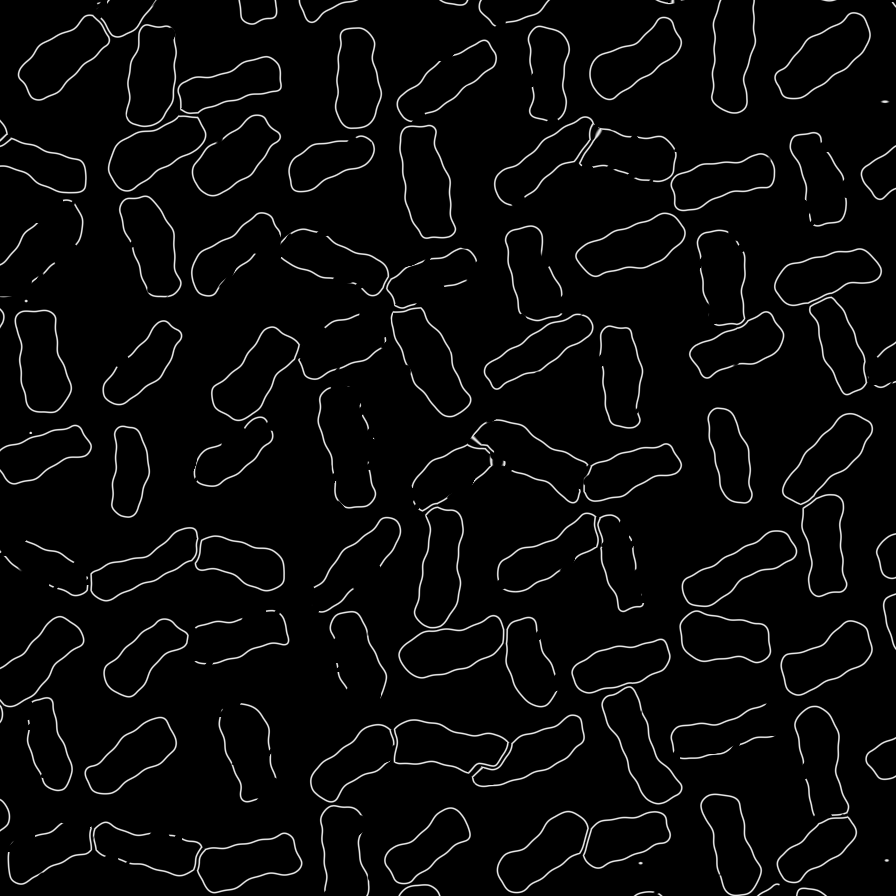
Write a three.js fragment shader that draws this pattern.

```glsl
// Thin, partly broken white outlines of scattered wobbly rods on black.
varying vec2 vUv;

#define GRID 9.2        // rods across the canvas
#define JITTER 0.36     // scatter of the centres, in cells
#define LINE 0.0017     // soft half width of the outline
#define INK 0.92        // brightness of the outline
#define WOBBLE 0.0016   // unevenness of the contour
#define BEND 4.5        // largest curvature of a rod
#define GAP 0.002       // half the space kept between crowded rods
#define WEAR 0.47       // how much of the weakest outlines is missing
#define SPECKS 0.05     // share of cells that hold a stray speck
#define TAU 6.28318

vec4 hash4(vec2 p) {
  vec4 q = fract(p.xyxy * vec4(0.1031, 0.1030, 0.0973, 0.1099));
  q += dot(q, q.wzxy + 33.33);
  return fract((q.xxyz + q.yzzw) * q.zywx);
}

// Rising rods on one half of a checkerboard, mostly steep or falling on the other.
float rodAngle(vec2 id, float kind, float r) {
  if (mod(id.x + id.y, 2.0) < 0.5) return mix(0.22, 0.85, r);
  if (kind < 0.55) return mix(-1.75, -1.1, r);
  if (kind < 0.88) return mix(-0.5, 0.02, r);
  return mix(0.4, 1.05, r);
}

float roundedBox(vec2 p, vec2 halfSize, float radius) {
  vec2 q = abs(p) - halfSize + radius;
  return length(max(q, 0.0)) + min(max(q.x, q.y), 0.0) - radius;
}

// Signed distance to the bent, wobbly rod of one cell.
float rodDistance(vec2 p, vec2 id) {
  vec4 a = hash4(id + 7.0);
  vec4 b = hash4(id + 51.0);
  vec4 c = hash4(id + 113.0);
  p -= (id + 0.5 + JITTER * (a.xy - 0.5)) / GRID;
  float angle = rodAngle(id, a.z, a.w);
  float co = cos(angle), si = sin(angle);
  p = vec2(co * p.x + si * p.y, co * p.y - si * p.x);

  vec2 phase = TAU * b.zw;
  p.y += BEND * (b.x - 0.5) * p.x * p.x;
  p += WOBBLE * sin(p.yx * 95.0 + phase);
  p += 0.5 * WOBBLE * sin(p.yx * 230.0 + 2.0 * phase.yx);

  vec2 halfSize = vec2(mix(0.049, 0.068, b.y), mix(0.016, 0.0235, c.x));
  halfSize.y *= 1.0 + 0.13 * sin(p.x * 62.0 + phase.x + phase.y);
  return roundedBox(p, halfSize, halfSize.y * mix(0.45, 1.0, c.y));
}

// x: distance to the rods, kept apart where they crowd; y: wear of the nearest.
vec2 rodField(vec2 uv) {
  vec2 cell = floor(uv * GRID);
  vec2 nearestId = cell;
  float nearest = 1.0, second = 1.0;
  for (int j = -1; j <= 1; j++) {
    for (int i = -1; i <= 1; i++) {
      vec2 id = cell + vec2(float(i), float(j));
      float d = rodDistance(uv, id);
      if (d < nearest) {
        second = nearest;
        nearest = d;
        nearestId = id;
      } else {
        second = min(second, d);
      }
    }
  }
  float h = hash4(nearestId + 211.0).x;
  return vec2(max(nearest, 0.5 * (nearest - second) + GAP), WEAR * h * h);
}

// Layered sines, 0 to 1, that decide where outlines break.
float breakNoise(vec2 p) {
  float broad = sin(dot(p, vec2(83.0, 41.0))) + sin(dot(p, vec2(-37.0, 91.0)));
  float fine = sin(dot(p, vec2(210.0, -170.0)) + 2.0 * broad);
  return 0.5 + 0.19 * broad + 0.12 * fine;
}

float speck(vec2 uv) {
  vec2 p = uv * GRID * 1.4;
  vec4 h = hash4(floor(p) + 307.0);
  vec2 offset = (fract(p) - 0.2 - 0.6 * h.xy) / (GRID * 1.4);
  offset.x /= 1.0 + 2.0 * h.w * h.w;
  return step(h.z, SPECKS) * (1.0 - smoothstep(0.0005, 0.0022, length(offset)));
}

void main() {
  vec2 field = rodField(vUv);

  // Divide by the slope so that the line keeps one width.
  float eps = 0.0005;
  vec2 slope = vec2(rodField(vUv + vec2(eps, 0.0)).x,
                    rodField(vUv + vec2(0.0, eps)).x) - field.x;
  float d = field.x / clamp(length(slope) / eps, 0.6, 1.6);

  float outline = 1.0 - smoothstep(0.0, LINE, abs(d));
  outline *= smoothstep(field.y - 0.02, field.y + 0.02, breakNoise(vUv) + 0.02);
  float stray = speck(vUv) * step(0.004, d);
  gl_FragColor = vec4(vec3(INK * max(outline, stray)), 1.0);
}
```
